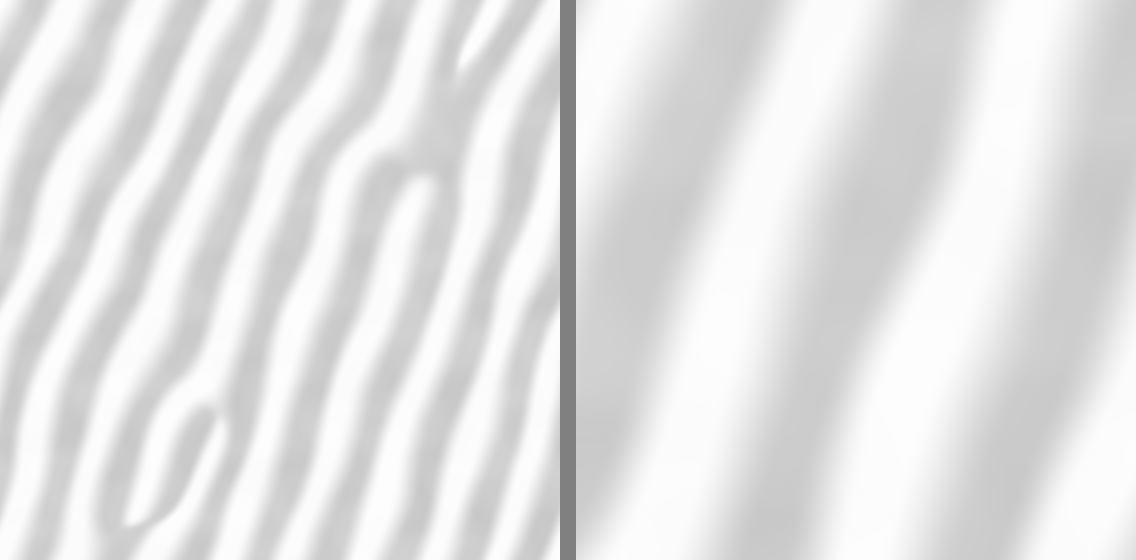
Left, the full canvas; right, a detail of the centre.
This pattern is drawn by a WebGL 1 fragment shader. Its source:

```glsl
precision highp float;
// Soft grey zebra stripes, slanted and forking, in a seamless tile.

#define CARRIER vec2(8.0, -3.0) // whole stripe counts across and up the tile
#define CARRIER_WEIGHT 1.8      // higher: straighter stripes, fewer forks
#define SPREAD 0.25             // falloff of the neighbouring waves
#define FORK_SOFTNESS 0.06      // rounding where stripes end or merge
#define SOFT_EDGE 0.41          // half width of the left edge of dark stripes
#define CRISP_EDGE 0.29         // half width of the right edge
#define WIDTH_CHANGE 0.05       // swelling and thinning of the stripes
#define WOBBLE 0.0035           // small bends along the edges
#define DARK_TONE 0.802
#define LIGHT_TONE 0.988
#define MOTTLE 0.018            // tone variation inside the stripes
#define SEED 3.7

const float PI = 3.14159265;
const float TAU = 6.2831853;

uniform vec2 u_resolution;

float hash(vec2 cell) {
  return fract(sin(dot(cell, vec2(127.1, 311.7)) + SEED) * 4375.85);
}

// Gentle bends with whole-number frequencies, so they wrap.
vec2 wobble(vec2 p) {
  vec2 bend = sin(TAU * vec2(3.0 * p.y + 2.0 * p.x, 3.0 * p.x - 2.0 * p.y));
  bend += 0.6 * sin(TAU * vec2(5.0 * p.y - 4.0 * p.x, 5.0 * p.x + 4.0 * p.y) + 1.3);
  return WOBBLE * bend;
}

// Cloudy variation in about -1..1, from layered sines.
float clouds(vec2 p) {
  float slow = sin(TAU * (3.0 * p.x + 2.0 * p.y) + 2.0 * sin(TAU * (2.0 * p.x - 3.0 * p.y)));
  float fine = sin(TAU * (7.0 * p.x - 4.0 * p.y) + 2.0 * sin(TAU * (3.0 * p.x + 6.0 * p.y)));
  return 0.6 * slow + 0.4 * fine;
}

// Complex sum of waves close to the carrier; its zeros become forks.
vec2 stripeWave(vec2 p) {
  vec2 wave = vec2(0.0);
  for (int i = -2; i <= 2; i++) {
    for (int j = -2; j <= 2; j++) {
      vec2 offset = vec2(float(i), float(j));
      float distanceSq = dot(offset, offset);
      float weight = distanceSq < 0.5 ? CARRIER_WEIGHT : exp(-SPREAD * distanceSq);
      float angle = TAU * (dot(CARRIER + offset, p) + hash(offset));
      wave += weight * vec2(cos(angle), sin(angle));
    }
  }
  return wave;
}

void main() {
  vec2 p = gl_FragCoord.xy / u_resolution;
  vec2 wave = stripeWave(p + wobble(p));
  wave /= sqrt(dot(wave, wave) + FORK_SOFTNESS);

  // Distance across the stripe: 0 at a dark centre, 1 at a light centre.
  float across = acos(clamp(wave.x, -1.0, 1.0)) / PI;
  float swelling = WIDTH_CHANGE * sin(TAU * (p.x + 2.0 * p.y) + 2.0 * sin(TAU * (2.0 * p.x - p.y)));

  // The left edge of a dark stripe fades more slowly than the right one.
  float edge = mix(SOFT_EDGE, CRISP_EDGE, smoothstep(-0.8, 0.8, wave.y));
  float light = smoothstep(0.5 - edge, 0.5 + edge, across + swelling);

  // Mottled dark stripes, nearly clean light ones.
  float cloud = clouds(p);
  float dark = DARK_TONE + MOTTLE * cloud;
  float pale = LIGHT_TONE + 0.3 * MOTTLE * cloud;
  gl_FragColor = vec4(vec3(mix(dark, pale, light)), 1.0);
}
```
